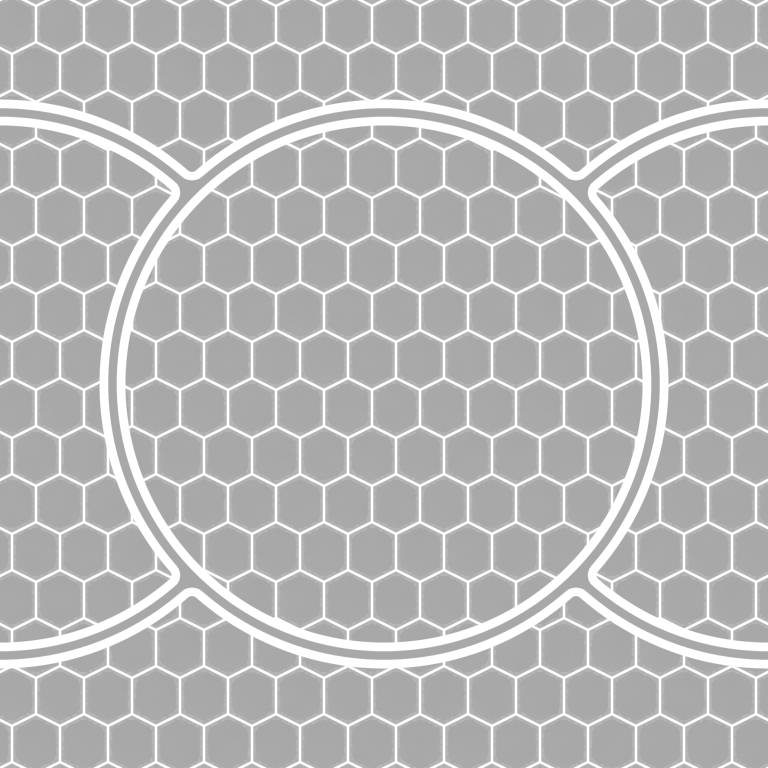
Reproduce this pattern procedurally as a three.js fragment shader.

```glsl
varying vec2 vUv;

const vec3 TILE_GREY = vec3(0.66);
const vec3 RIM_GREY = vec3(0.695);
const vec3 CREASE_GREY = vec3(0.735);
const vec3 LINE_WHITE = vec3(1.0);

const float TILES = 16.0;            // tiles across the canvas
const float TILE_APEX = 0.625;       // tile centre to top corner, in tile widths
const float GROUT_HALF = 0.0017;     // half width of the tile lines
const float RIM_WIDTH = 0.0048;      // lighter border inside each tile
const float RIM_ROUNDING = 0.0018;
const float CREASE_HALF = 0.0007;

const float RING_RADIUS = 0.35355;   // neighbouring rings cross at right angles
const float CHANNEL_HALF = 0.0055;   // grey channel between the white bands
const float BAND_OUTER = 0.0169;     // outer limit of the white bands
const float FILLET = 0.024;          // rounding where rings join
const float SOFT = 0.001;            // edge smoothing
const float GRAIN = 0.008;

vec2 hashGradient(vec2 cell) {
  float h = fract(sin(dot(cell, vec2(127.1, 311.7))) * 43758.5);
  return vec2(cos(h * 6.2832), sin(h * 6.2832));
}

float gradientNoise(vec2 p) {
  vec2 i = floor(p);
  vec2 f = p - i;
  vec2 u = f * f * f * (f * (f * 6.0 - 15.0) + 10.0);
  vec2 e = vec2(0.0, 1.0);
  float low = mix(dot(hashGradient(i), f),
                  dot(hashGradient(i + e.yx), f - e.yx), u.x);
  float high = mix(dot(hashGradient(i + e.xy), f - e.xy),
                   dot(hashGradient(i + e.yy), f - e.yy), u.x);
  return mix(low, high, u.y);
}

float below(float value, float limit) {
  return 1.0 - smoothstep(limit - SOFT, limit + SOFT, value);
}

// Distances to the upright side, near slope and far slope of a tile
vec3 sideDistances(vec2 local) {
  vec2 a = abs(local);
  float reach = 2.0 * (TILE_APEX - a.y);
  vec2 slopes = vec2(reach - a.x, reach + a.x) / sqrt(5.0);
  return vec3(0.5 - a.x, slopes) / TILES;
}

float nearestSide(vec3 sides) {
  return min(sides.x, min(sides.y, sides.z));
}

float roundedSide(vec3 sides) {
  vec3 weights = exp(-sides / RIM_ROUNDING);
  return -RIM_ROUNDING * log(weights.x + weights.y + weights.z);
}

// Position relative to the centre of the nearest tile in staggered rows
vec2 tileLocal(vec2 p) {
  vec2 period = vec2(1.0, 2.0);
  vec2 lower = mod(p * TILES - vec2(0.25, 1.5), period) - 0.5 * period;
  vec2 upper = mod(p * TILES - vec2(0.75, 0.5), period) - 0.5 * period;
  float lowerSide = nearestSide(sideDistances(lower));
  float upperSide = nearestSide(sideDistances(upper));
  return lowerSide > upperSide ? lower : upper;
}

// Distance to the joined centre lines of the rings
float ringNetwork(vec2 p) {
  vec2 q = abs(p - 0.5);
  float middle = length(q) - RING_RADIUS;
  if (middle < 0.0) return -middle;
  float side = abs(length(q - vec2(0.5, 0.0)) - RING_RADIUS);
  vec2 corner = max(FILLET - vec2(middle, side), 0.0);
  return max(FILLET, min(middle, side)) - length(corner);
}

vec3 tiledGround(vec2 p) {
  vec2 local = tileLocal(p);
  vec3 sides = sideDistances(local);
  float edge = nearestSide(sides);
  float inset = roundedSide(sides);

  // Gentle shading and mottled grain
  float broad = gradientNoise(p * 34.0);
  float fine = gradientNoise(p * 190.0);
  float shade = GRAIN * (broad + 0.5 * fine - 0.7 * (local.x + local.y));
  vec3 color = TILE_GREY + shade;

  // Worn rim and its broken crease
  color = mix(color, RIM_GREY + 0.03 * fine, below(inset, RIM_WIDTH));
  float crease = below(abs(inset - RIM_WIDTH), CREASE_HALF);
  float wear = smoothstep(-0.3, 0.3, fine);
  color = mix(color, CREASE_GREY, crease * wear * 0.8);

  return mix(color, LINE_WHITE, below(edge, GROUT_HALF));
}

void main() {
  vec3 color = tiledGround(vUv);
  float ring = ringNetwork(vUv);
  color = mix(color, LINE_WHITE, below(ring, BAND_OUTER));
  color = mix(color, TILE_GREY, below(ring, CHANNEL_HALF));
  gl_FragColor = vec4(color, 1.0);
}
```
